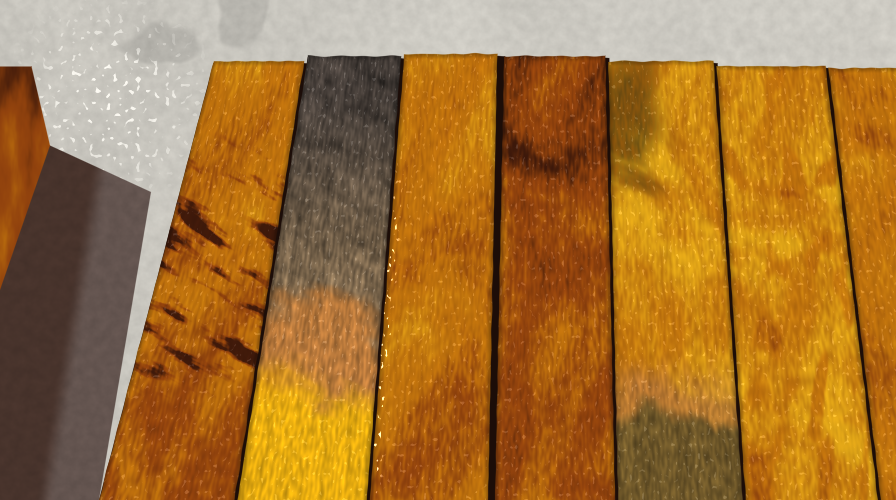
A Shadertoy shader for this texture:

```glsl
// Seven oiled wooden slats fanning out on a pale plaster wall, beside a block and its shadow.
// Slat edges are lines between a top and a bottom formula; each slat gets a base tone,
// and warped gradient noise supplies cloudy figure, fine grain, stains and wet glints.

vec2 gradientAt(vec2 cell) {
    vec3 h = fract(cell.xyx * vec3(0.1031, 0.1030, 0.0973));
    h += dot(h, h.yzx + 33.33);
    float angle = 6.2832 * fract((h.x + h.y) * h.z);
    return vec2(cos(angle), sin(angle));
}

float noise(vec2 p) {
    vec2 i = floor(p), f = p - i;
    vec2 w = f * f * f * (f * (f * 6.0 - 15.0) + 10.0);
    vec2 e = vec2(1.0, 0.0);
    float low = mix(dot(gradientAt(i), f), dot(gradientAt(i + e.xy), f - e.xy), w.x);
    float high = mix(dot(gradientAt(i + e.yx), f - e.yx), dot(gradientAt(i + e.xx), f - e.xx), w.x);
    return 1.4 * mix(low, high, w.y);
}

float fbm(vec2 p) {
    float sum = 0.0, amp = 0.55;
    for (int k = 0; k < 4; k++) {
        sum += amp * noise(p);
        p = mat2(1.6, 1.2, -1.2, 1.6) * p + 7.3;
        amp *= 0.5;
    }
    return sum;
}

// Antialiased coverage of a signed distance, positive inside
float cover(float d) {
    float px = 0.75 / iResolution.y;
    return smoothstep(-px, px, d);
}

// Signed distance to the line a-b, positive on its left
float leftOf(vec2 p, vec2 a, vec2 b) {
    vec2 d = normalize(b - a);
    return dot(p - a, vec2(-d.y, d.x));
}

// Horizontal position of seam i at height y
float seam(float i, float y) {
    float top = 0.426 + 0.1883 * i + 0.0028 * i * i - 0.008 * sin(0.52 * i);
    float bottom = 0.198 + 0.2623 * i + 0.018 * sin(0.95 * i);
    return mix(bottom, top, y / 0.87);
}

// Oiled wood from dark umber to bright gold
vec3 woodRamp(float t) {
    vec3 c = mix(vec3(0.25, 0.10, 0.04), vec3(0.57, 0.26, 0.05), smoothstep(-0.1, 0.25, t));
    c = mix(c, vec3(0.74, 0.44, 0.05), smoothstep(0.22, 0.55, t));
    return mix(c, vec3(0.87, 0.64, 0.09), smoothstep(0.55, 1.0, t));
}

vec3 slatColor(int id, float u, vec2 p) {
    float tone[7] = float[](0.50, 0.82, 0.56, 0.30, 0.74, 0.76, 0.58);
    float seed = float(id) * 13.7, y = p.y;
    vec2 q = vec2(u * 0.22, y) + seed;
    float figure = fbm(q * vec2(7.0, 4.5) + 0.9 * noise(q * 3.0));
    float grain = noise(q * vec2(170.0, 40.0)) + 0.6 * noise(q * vec2(70.0, 5.0));
    float diagonal = fbm(vec2(dot(q, vec2(0.9, -0.5)) * 6.0, dot(q, vec2(0.5, 0.9)) * 24.0));
    float t = tone[id] + 0.5 * figure + 0.10 * grain;

    if (id == 0) {  // dark slanting streaks, darker foot
        float band = smoothstep(0.16, 0.32, y) * smoothstep(0.78, 0.55, y);
        t -= 0.75 * band * smoothstep(0.0, 0.4, diagonal) + 0.22 * smoothstep(0.5, 0.1, y);
        t += 0.18 * smoothstep(0.6, 0.85, y) * u;
    }
    if (id == 2) t += 0.16 * smoothstep(0.55, 0.75, y) - 0.05;
    if (id == 3) t -= 0.12 * smoothstep(0.6, 0.85, y);
    if (id == 5) t -= 0.25 * smoothstep(0.1, 0.5, noise(vec2(4.0 * u + 5.0 * y * y, 9.0 * y - 4.0 * u * u)));
    vec3 c = woodRamp(t);

    if (id == 1) {  // weathered grey above, pinkish tan, then yellow
        float line = y + 0.10 * figure + 0.05 * diagonal + 0.06 * (u - 0.5);
        c = mix(c, vec3(0.90, 0.67, 0.06) * (1.0 + 0.12 * grain), smoothstep(0.30, 0.16, y));
        c = mix(c, vec3(0.72, 0.47, 0.23) * (1.0 + 0.16 * grain), smoothstep(0.19, 0.29, line));
        vec3 grey = mix(vec3(0.47, 0.39, 0.29), vec3(0.27, 0.24, 0.22), smoothstep(0.4, 0.85, y));
        c = mix(c, grey * (1.0 + 0.45 * diagonal + 0.22 * grain), smoothstep(0.33, 0.43, line));
    }
    if (id == 4) {  // olive mould at the upper left, tan and grey foot
        float spot = length((vec2(u, y) - vec2(0.17, 0.74)) * vec2(2.4, 6.0));
        float mould = smoothstep(1.15, 0.3, spot + 0.8 * figure) * (0.65 + 0.35 * grain);
        c = mix(c, vec3(0.25, 0.19, 0.06), 0.8 * clamp(mould, 0.0, 1.0));
        float line = y + 0.10 * figure - 0.04 * u;
        c = mix(c, vec3(0.70, 0.46, 0.22) * (1.0 + 0.15 * grain), 0.8 * smoothstep(0.27, 0.18, line));
        c = mix(c, vec3(0.43, 0.34, 0.16) * (1.0 + 0.18 * grain), smoothstep(0.17, 0.12, line));
    }
    // Glints: scattered over all, dense along the left edge of the third slat
    float wet = 0.12 + (id == 2 ? 0.8 * smoothstep(0.10, 0.02, u) * smoothstep(0.7, 0.5, y) : 0.0);
    return c * (1.0 + 0.07 * grain) + wet * smoothstep(0.35, 0.7, noise(q * vec2(150.0, 95.0)));
}

void mainImage(out vec4 fragColor, in vec2 fragCoord) {
    vec2 p = fragCoord / iResolution.y;

    // Rough plaster with damp patches
    float bumps = fbm(p * 45.0);
    vec3 col = vec3(0.78, 0.77, 0.74) * (1.0 + 0.07 * bumps + 0.05 * fbm(p * 5.0) + 0.02 * p.x);
    float damp = min(length((p - vec2(0.33, 0.91)) * vec2(1.0, 1.8)), length((p - vec2(0.48, 0.97)) * vec2(1.5, 0.9)));
    col *= 1.0 - 0.09 * smoothstep(0.08, 0.06, damp + 0.03 * noise(p * 16.0));
    col += 0.2 * smoothstep(0.35, 0.6, noise(p * 85.0)) * smoothstep(0.25, 0.05, length(p - vec2(0.22, 0.8)));

    // Cast shadow with a deeper core, then the block
    float shade = min(leftOf(p, vec2(0.302, 0.616), vec2(0.10, 0.709)), leftOf(p, vec2(0.198, 0.0), vec2(0.302, 0.616)));
    float core = smoothstep(-0.02, 0.02, leftOf(p, vec2(0.09, 0.0), vec2(0.19, 0.6)));
    col = mix(col, mix(vec3(0.39, 0.33, 0.31), vec3(0.28, 0.20, 0.17), core) * (1.0 + 0.1 * bumps), cover(shade));
    float block = min(leftOf(p, vec2(0.0, 0.42), vec2(0.10, 0.709)), leftOf(p, vec2(0.10, 0.709), vec2(0.063, 0.867)));
    float blockTone = 0.28 + 0.3 * fbm(p * vec2(25.0, 7.0)) - 0.2 * smoothstep(0.72, 0.84, p.y);
    col = mix(col, woodRamp(blockTone), cover(min(block, 0.867 - p.y)));

    // Slats, each laid over a dark footprint that shows as the gap
    for (int id = 0; id < 7; id++) {
        float i = float(id), l = seam(i, p.y), r = seam(i + 1.0, p.y);
        float top = 0.878 + 0.014 * cos(0.8 * (i - 2.0)) + 0.003 * noise(vec2(p.x * 30.0, i)) - p.y;
        float wobble = 0.0015 * noise(vec2(p.y * 25.0, i));
        float gap = (id == 2 ? 0.014 : 0.006) + wobble;
        float body = min(min(p.x - l - wobble, r - gap - p.x), top);
        col = mix(col, vec3(0.11, 0.05, 0.03), cover(min(min(p.x - l, r + 0.002 - p.x), top - 0.004)));
        if (body > -0.01) {
            vec3 wood = slatColor(id, (p.x - l) / (r - l), p) * mix(0.75, 1.0, smoothstep(0.0, 0.012, body));
            col = mix(col, wood, cover(body));
        }
    }
    fragColor = vec4(clamp(col, 0.0, 1.0), 1.0);
}
```
